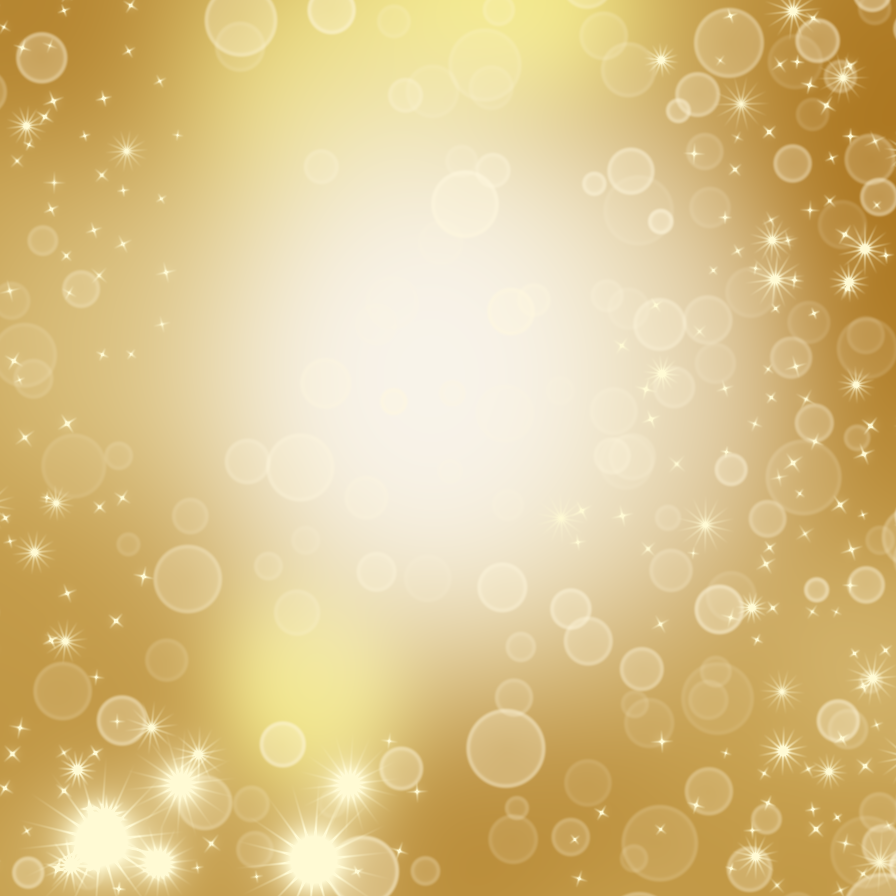
This background is drawn by a three.js fragment shader. Its source:

```glsl
varying vec2 vUv;

const vec3 GOLD = vec3(0.78, 0.63, 0.31);
const vec3 DEEP_GOLD = vec3(0.67, 0.46, 0.12);
const vec3 SAND = vec3(0.86, 0.76, 0.50);
const vec3 CREAM = vec3(0.93, 0.88, 0.71);
const vec3 ROSE = vec3(0.87, 0.79, 0.68);
const vec3 LEMON = vec3(0.97, 0.94, 0.54);
const vec3 PEARL = vec3(0.975, 0.955, 0.92);
const vec3 DISC_TINT = vec3(1.0, 0.97, 0.87);
const vec3 SPARK_TINT = vec3(1.0, 0.98, 0.83);

const vec2 CENTRE = vec2(0.49, 0.58);
const float TAU = 6.283185;
const float DISC_ALPHA = 0.42;
const float RAY_WIDTH = 0.0011;
const float BURST_RAYS = 14.0;
const float SPARK_CELLS = 24.0;
const float BURST_CELLS = 10.0;

vec3 hash3(vec2 p) {
  vec3 q = fract(p.xyx * vec3(0.1031, 0.1030, 0.0973));
  q += dot(q, q.yxz + 33.33);
  return fract((q.xxy + q.yzz) * q.zyx);
}

float valueNoise(vec2 p) {
  vec2 i = floor(p);
  vec2 f = smoothstep(0.0, 1.0, fract(p));
  float low = mix(hash3(i).x, hash3(i + vec2(1.0, 0.0)).x, f.x);
  float high = mix(hash3(i + vec2(0.0, 1.0)).x, hash3(i + 1.0).x, f.x);
  return mix(low, high, f.y);
}

// Soft elliptical pool with a flat middle
float pool(vec2 p, vec2 centre, vec2 size) {
  vec2 q = (p - centre) / size;
  return exp(-pow(dot(q, q), 1.4));
}

vec3 backdrop(vec2 p) {
  vec3 c = mix(GOLD, DEEP_GOLD, 0.25 * valueNoise(p * 6.0));
  c = mix(c, SAND, 0.8 * pool(p, vec2(0.14, 0.62), vec2(0.22, 0.20)));
  c = mix(c, SAND, 0.6 * pool(p, vec2(0.98, 0.27), vec2(0.12, 0.14)));
  c = mix(c, DEEP_GOLD, 0.95 * pool(p, vec2(1.0, 0.80), vec2(0.19, 0.34)));
  c = mix(c, DEEP_GOLD, 0.6 * pool(p, vec2(0.0, 1.0), vec2(0.20, 0.16)));
  c = mix(c, DEEP_GOLD, 0.4 * pool(p, vec2(0.58, 0.10), vec2(0.18, 0.14)));
  c = mix(c, ROSE, 0.85 * pool(p, vec2(0.70, 0.57), vec2(0.19, 0.27)));
  c = mix(c, LEMON, 0.75 * pool(p, vec2(0.40, 0.90), vec2(0.19, 0.20)));
  c = mix(c, LEMON, 0.9 * pool(p, vec2(0.57, 1.0), vec2(0.16, 0.13)));
  c = mix(c, LEMON, 0.9 * pool(p, vec2(0.35, 0.24), vec2(0.11, 0.13)));
  c = mix(c, CREAM, 0.95 * pool(p, CENTRE, vec2(0.31, 0.35)));
  return mix(c, PEARL, 0.97 * pool(p, vec2(0.48, 0.58), vec2(0.23, 0.28)));
}

// Tapered rays around a point; spin turns them
float rays(vec2 d, float count, float reach, float spin, float aa) {
  float r = length(d);
  float turn = atan(d.y, d.x + 1e-6) / TAU * count + spin;
  float across = r * sin(min(abs(fract(turn) - 0.5) * TAU / count, 1.57));
  float taper = clamp(1.0 - r / reach, 0.0, 1.0);
  return taper * (1.0 - smoothstep(0.0, RAY_WIDTH + aa, across));
}

// Translucent discs with bright rims
vec3 addDiscs(vec3 c, vec2 p, float cells, float maxRadius, float aa) {
  for (int k = 0; k < 9; k++) {
    vec2 id = floor(p * cells) + vec2(mod(float(k), 3.0), floor(float(k) / 3.0)) - 1.0;
    vec3 h = hash3(id + cells * 3.0);
    vec3 g = hash3(id + cells * 7.0 + 19.0);
    vec2 at = (id + 0.1 + 0.8 * h.xy) / cells;
    float density = 0.42 + 0.35 * smoothstep(0.35, 0.65, at.x);
    density *= 1.0 - 0.7 * pool(at, vec2(0.05, 0.95), vec2(0.25));
    float radius = maxRadius * mix(0.45, 1.0, g.x);
    float d = length(p - at) - radius;
    float fill = 1.0 - smoothstep(-aa, aa + 0.0015, d);
    float rim = exp(-pow((d + 0.002) / 0.0024, 2.0));
    float alpha = DISC_ALPHA * mix(0.25, 1.0, g.y * g.y) * step(h.z, density);
    c = mix(c, DISC_TINT, alpha * (fill * (0.85 + 0.15 * d / radius) + 0.6 * rim));
  }
  return c;
}

// Many-rayed bursts near the sides, tiny crossed sparks between
float scatterStars(vec2 p, float cells, float count, float reach, float aa) {
  float light = 0.0;
  for (int k = 0; k < 9; k++) {
    vec2 id = floor(p * cells) + vec2(mod(float(k), 3.0), floor(float(k) / 3.0)) - 1.0;
    vec3 h = hash3(id + cells * 5.0);
    vec3 g = hash3(id + cells * 9.0 + 41.0);
    vec2 at = (id + 0.1 + 0.8 * h.xy) / cells;
    float density = 0.65 * smoothstep(0.20, 0.43, abs(at.x - 0.46));
    density += 0.25 * smoothstep(0.22, 0.02, at.y);
    density += 0.25 * pool(at, vec2(0.72, 0.48), vec2(0.13));
    float size = reach * mix(0.5, 1.0, g.x);
    vec2 d = p - at;
    float core = exp(-dot(d, d) / (size * size * 0.035));
    float halo = 0.16 * exp(-dot(d, d) / (size * size * 0.4));
    float star = core + halo + 0.85 * rays(d, count, size, g.y, aa);
    light += star * step(h.z, density) * mix(0.5, 1.0, g.z);
  }
  return light;
}

float flare(vec2 p, vec2 at, float size, float aa) {
  vec2 d = p - at;
  float r2 = dot(d, d) / (size * size);
  return 1.2 * exp(-r2) + 0.35 * exp(-r2 * 0.2) + 0.5 * rays(d, 18.0, size * 2.6, 0.2, aa);
}

void main() {
  vec2 p = vUv;
  float aa = fwidth(p.x);
  vec3 color = backdrop(p);
  color = addDiscs(color, p, 8.0, 0.045, aa);
  color = addDiscs(color, p, 13.0, 0.028, aa);

  float light = scatterStars(p, BURST_CELLS, BURST_RAYS, 0.037, aa);
  light += scatterStars(p, SPARK_CELLS, 4.0, 0.014, aa);

  // Bright flares in the lower left
  light += flare(p, vec2(0.112, 0.062), 0.036, aa);
  light += flare(p, vec2(0.350, 0.040), 0.034, aa);
  light += 0.7 * flare(p, vec2(0.202, 0.125), 0.024, aa);
  light += 0.7 * flare(p, vec2(0.390, 0.125), 0.022, aa);
  light += 0.8 * flare(p, vec2(0.178, 0.036), 0.017, aa);

  color = mix(color, SPARK_TINT, clamp(light, 0.0, 1.0));
  gl_FragColor = vec4(color, 1.0);
}
```
